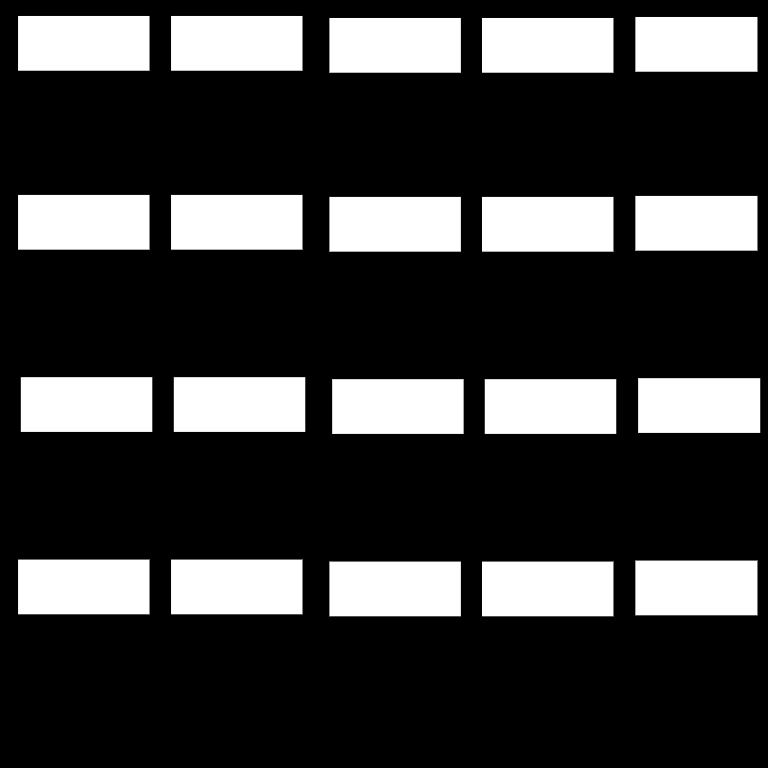
This pattern is drawn by a Shadertoy shader. Its source:

```glsl
// Draws a black field with four rows of five white, slightly misaligned bars.

const int COLUMNS = 5;
const int ROWS = 4;

const vec3 BACKGROUND = vec3(0.0);
const vec3 BAR_COLOR = vec3(1.0);

// All lengths are fractions of the canvas; tops and drops run downward.
const vec2 BAR_SIZE = vec2(0.1712, 0.0713);
const float LAST_BAR_WIDTH = 0.1590;
const float COLUMN_LEFT[COLUMNS] = float[](0.0235, 0.2227, 0.4289, 0.6276, 0.8273);
const float COLUMN_DROP[COLUMNS] = float[](0.0, 0.0, 0.0026, 0.0026, 0.0013);
const float ROW_TOP[ROWS] = float[](0.0208, 0.2538, 0.4911, 0.7286);
const float ROW_SHIFT[ROWS] = float[](0.0, 0.0, 0.0036, 0.0);

// Signed distance to an axis-aligned box, negative inside.
float boxDistance(vec2 p, vec2 halfSize) {
    vec2 d = abs(p) - halfSize;
    return length(max(d, 0.0)) + min(max(d.x, d.y), 0.0);
}

// Distance to the nearest bar in the whole grid.
float barsDistance(vec2 p) {
    float nearest = 1.0;
    for (int row = 0; row < ROWS; row++) {
        for (int column = 0; column < COLUMNS; column++) {
            vec2 size = BAR_SIZE;
            if (column == COLUMNS - 1) size.x = LAST_BAR_WIDTH;
            vec2 corner = vec2(COLUMN_LEFT[column] + ROW_SHIFT[row],
                               ROW_TOP[row] + COLUMN_DROP[column]);
            nearest = min(nearest, boxDistance(p - corner - 0.5 * size, 0.5 * size));
        }
    }
    return nearest;
}

void mainImage(out vec4 fragColor, in vec2 fragCoord) {
    // Measure from the upper left so rows count downward.
    vec2 p = fragCoord / iResolution.xy;
    p.y = 1.0 - p.y;

    // One-pixel edge smoothing.
    float pixel = 1.0 / min(iResolution.x, iResolution.y);
    float coverage = clamp(0.5 - barsDistance(p) / pixel, 0.0, 1.0);
    fragColor = vec4(mix(BACKGROUND, BAR_COLOR, coverage), 1.0);
}
```
